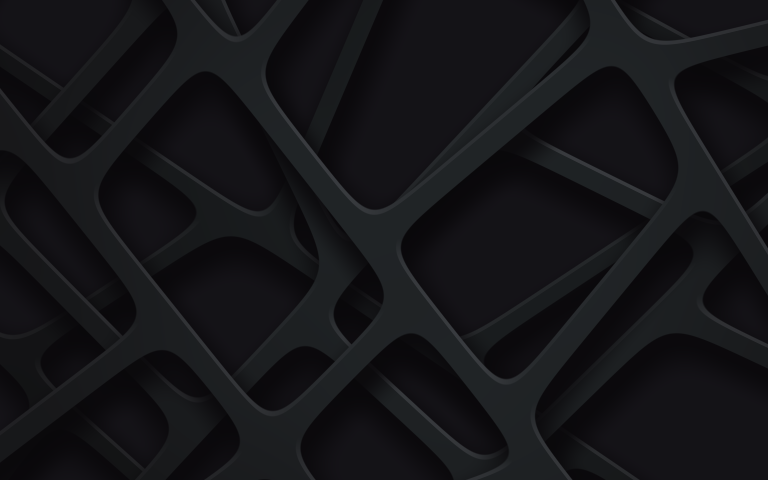
Write a WebGL 1 fragment shader that draws this background.

```glsl
precision highp float;
uniform vec2 u_resolution;

const vec3 FLOOR_COLOR = vec3(0.080, 0.074, 0.092);
const vec3 SHADOW_COLOR = vec3(0.036, 0.030, 0.040);
const vec3 RIM_COLOR = vec3(0.108, 0.104, 0.110);
const vec2 LIGHT_DIR = vec2(0.42, 0.91);
const vec2 SHADOW_SHIFT = vec2(-0.012, 0.036);
const float FILLET = 0.031;

float hash(vec2 p) {
    return fract(sin(dot(p, vec2(127.1, 311.7))) * 4375.85);
}

vec2 randomDir(vec2 cell) {
    float a = 6.2832 * hash(cell);
    return vec2(cos(a), sin(a));
}

float gradientNoise(vec2 p) {
    vec2 i = floor(p);
    vec2 f = p - i;
    vec2 u = f * f * f * (f * (f * 6.0 - 15.0) + 10.0);
    vec2 e = vec2(1.0, 0.0);
    float a = dot(randomDir(i), f);
    float b = dot(randomDir(i + e), f - e);
    float c = dot(randomDir(i + e.yx), f - e.yx);
    float d = dot(randomDir(i + e.xx), f - e.xx);
    return mix(mix(a, b, u.x), mix(c, d, u.x), u.y);
}

vec2 rotate(vec2 p, float angle) {
    float c = cos(angle);
    float s = sin(angle);
    return vec2(c * p.x + s * p.y, c * p.y - s * p.x);
}

// Signed distance to a slightly tilted line
float lineDistance(float across, float along, float tilt) {
    return (across - tilt * along) * inversesqrt(1.0 + tilt * tilt);
}

// Smooth distance to long struts joined by staggered cross struts
float webField(vec2 p, float seed, float angle, vec2 cell) {
    vec2 q = rotate(p, angle);
    float sum = 0.0;
    float base = floor(q.x / cell.x);
    float strip = base - 3.0;
    for (int i = -2; i <= 2; i++) {
        float id = base + float(i);
        float tilt = 0.26 * (hash(vec2(id, seed)) - 0.5);
        float center = (id + 0.45 * (hash(vec2(id, seed + 3.7)) - 0.5)) * cell.x;
        float d = lineDistance(q.x - center, q.y, tilt);
        sum += exp(-abs(d) / FILLET);
        if (d > 0.0) strip = id;
    }

    float along = q.x - (strip + 0.5) * cell.x;
    float y = q.y - hash(vec2(strip, seed + 8.3)) * cell.y;
    float row = floor(y / cell.y);
    for (int j = -2; j <= 2; j++) {
        float id = row + float(j);
        vec2 key = vec2(id + 17.0 * strip, seed + 5.1);
        float tilt = 0.8 * (hash(key) - 0.5);
        float center = (id + 0.6 * (hash(key + 2.9) - 0.5)) * cell.y;
        sum += exp(-abs(lineDistance(y - center, along, tilt)) / FILLET);
    }
    return -FILLET * log(sum);
}

// Casts a soft shadow on the layers below, then draws the web on top
vec3 addWeb(vec3 below, vec2 p, float seed, float angle, vec2 cell,
            float halfWidth, vec3 tone, float pixel) {
    float d = webField(p, seed, angle, cell) - halfWidth;
    float caster = webField(p + SHADOW_SHIFT, seed, angle, cell) - halfWidth;
    float shadow = 1.0 - smoothstep(-0.018, 0.058, caster);
    vec3 color = mix(below, SHADOW_COLOR, 0.88 * shadow);

    // Thin bevel on edges that face the light
    float probe = 0.004;
    float ahead = webField(p + LIGHT_DIR * probe, seed, angle, cell) - halfWidth;
    float facing = clamp((ahead - d) / probe, 0.0, 1.0);
    float rim = smoothstep(-0.0085, -0.0060, d) * facing;
    vec3 face = tone + RIM_COLOR * rim * tone.g / 0.14;
    return mix(color, face, 1.0 - smoothstep(-0.7 * pixel, 0.7 * pixel, d));
}

void main() {
    vec2 p = (gl_FragCoord.xy - 0.5 * u_resolution) / u_resolution.y;
    float pixel = 1.0 / u_resolution.y;

    // Broad light, brightest right of the center
    float glow = 1.0 - smoothstep(0.3, 1.05, length(p - vec2(0.18, 0.05)));
    glow = clamp(glow + 0.25 * gradientNoise(p * 2.3 + 4.0), 0.0, 1.0);
    vec3 frontTone = mix(vec3(0.092, 0.094, 0.102), vec3(0.126, 0.140, 0.149), glow);

    // Layers from back to front
    vec3 color = FLOOR_COLOR;
    color = addWeb(color, p, 2.0, 0.95, vec2(0.60, 0.75), 0.019, frontTone * 0.78, pixel);
    color = addWeb(color, p, 11.0, -0.82, vec2(0.62, 0.68), 0.023, frontTone * 0.94, pixel);
    color = addWeb(color, p, 23.0, 0.60, vec2(0.55, 0.50), 0.026, frontTone, pixel);
    gl_FragColor = vec4(color, 1.0);
}
```
